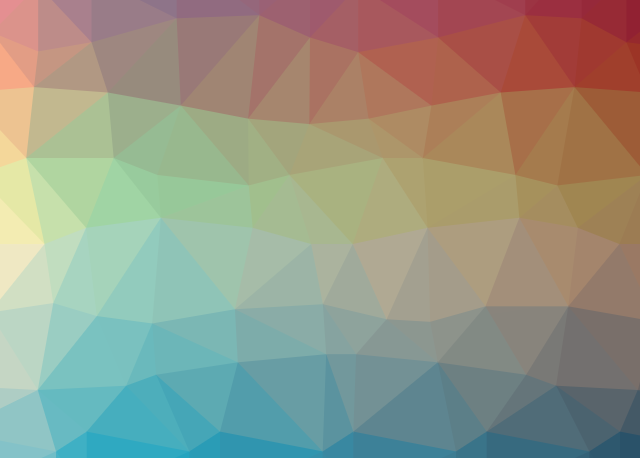
This background is drawn by a WebGL 2 fragment shader. Its source:

```glsl
#version 300 es
precision highp float;

#define GRID vec2(9.6, 6.94)     // cells across and down the canvas
#define ORIGIN vec2(0.59, 0.58)  // offset of the first vertex, in cells
#define EDGE_SOFTNESS 1.0        // edge width in screen samples
#define TAU 6.2831853

uniform vec2 u_resolution;
out vec4 fragColor;

// Displacement waves per row of vertices: mean, amplitude, period, peak column.
const vec4 SWAY_X[7] = vec4[7](
  vec4( 0.04, 0.26, 4.2, 3.0),
  vec4( 0.01, 0.13, 7.0, 2.6),
  vec4(-0.05, 0.20, 2.1, 5.0),
  vec4(-0.05, 0.28, 4.0, 3.3),
  vec4(-0.01, 0.30, 5.0, 4.4),
  vec4( 0.01, 0.32, 3.0, 3.8),
  vec4(-0.02, 0.27, 2.0, 0.0));
const vec4 SWAY_Y[7] = vec4[7](
  vec4(-0.09, 0.30, 4.8, 5.0),
  vec4( 0.02, 0.28, 8.0, 4.0),
  vec4( 0.00, 0.23, 5.0, 3.0),
  vec4(-0.06, 0.22, 5.0, 4.5),
  vec4( 0.17, 0.16, 3.8, 1.8),
  vec4( 0.05, 0.28, 9.0, 0.0),
  vec4( 0.11, 0.15, 2.0, 0.0));

// Hue ramp from top to bottom, and the tint added from left to right.
const vec3 HUE[8] = vec3[8](
  vec3(165, 78, 95), vec3(177, 98, 82), vec3(174, 143, 101), vec3(174, 170, 118),
  vec3(178, 168, 145), vec3(145, 155, 148), vec3(112, 140, 145), vec3(62, 127, 150));
const vec3 TINT[9] = vec3[9](
  vec3(70, 67, 50), vec3(-2, 48, 46), vec3(-27, 36, 41), vec3(-15, 24, 27),
  vec3(-7, 13, 15), vec3(0), vec3(-4, -12, -14), vec3(-10, -30, -31), vec3(-20, -45, -45));

float cross2(vec2 a, vec2 b) { return a.x * b.y - a.y * b.x; }

float wave(vec4 w, float column) {
  return w.x + w.y * cos(TAU * (column - w.w) / w.z);
}

// Displaced lattice vertex, in cell units with y pointing down.
vec2 vertex(vec2 id) {
  int row = clamp(int(id.y), 0, 6);
  return id + vec2(wave(SWAY_X[row], id.x), wave(SWAY_Y[row], id.x));
}

// Sum of the two ramps at a lattice position.
vec3 gradient(vec2 p) {
  vec2 uv = clamp((p + ORIGIN) / GRID, 0.0, 1.0);
  float h = uv.y * 7.0, t = uv.x * 8.0;
  int hi = min(int(h), 6), ti = min(int(t), 7);
  vec3 hue = mix(HUE[hi], HUE[hi + 1], h - float(hi));
  vec3 tint = mix(TINT[ti], TINT[ti + 1], t - float(ti));
  return clamp((hue + tint) / 255.0, 0.0, 1.0);
}

// Signed distance to the line a-b, positive on the inner side.
float inside(vec2 p, vec2 a, vec2 b) {
  return cross2(b - a, p - a) / length(b - a);
}

// Flat facet coloured at its centroid; alpha is its coverage.
vec4 facet(vec2 p, vec2 a, vec2 b, vec2 c, float soft) {
  float d = min(inside(p, a, b), min(inside(p, b, c), inside(p, c, a)));
  float coverage = clamp(d / soft + 0.5, 0.0, 1.0);
  return vec4(gradient((a + b + c) / 3.0), 1.0) * coverage;
}

// Split a quad along the diagonal that satisfies the Delaunay condition.
vec4 quad(vec2 p, vec2 id, float soft) {
  vec2 a = vertex(id), b = vertex(id + vec2(1, 0));
  vec2 c = vertex(id + vec2(1, 1)), d = vertex(id + vec2(0, 1));
  float angleSum = cross2(b - a, d - a) * dot(d - c, b - c)
                 + dot(b - a, d - a) * cross2(d - c, b - c);
  return angleSum > 0.0
    ? facet(p, a, b, d, soft) + facet(p, b, c, d, soft)
    : facet(p, a, b, c, soft) + facet(p, a, c, d, soft);
}

void main() {
  vec2 uv = gl_FragCoord.xy / u_resolution;
  vec2 p = vec2(uv.x, 1.0 - uv.y) * GRID - ORIGIN;
  float soft = EDGE_SOFTNESS * GRID.y / u_resolution.y;

  // Blend the facets of the neighbouring cells by coverage.
  vec4 sum = vec4(gradient(p), 1.0) * 1e-4;
  for (int j = -1; j <= 1; j++)
    for (int i = -1; i <= 1; i++)
      sum += quad(p, floor(p) + vec2(i, j), soft);

  fragColor = vec4(sum.rgb / sum.a, 1.0);
}
```
